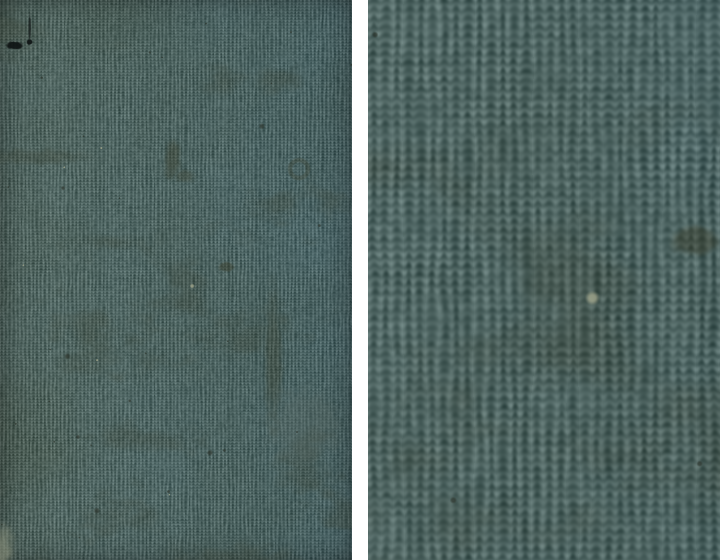
Left: the whole. Right: its middle third, enlarged.
Reproduce this texture procedurally as a Shadertoy shader.

```glsl
#define RIBS 90.0
#define WEFTS 190.0
#define RIB_DEPTH 0.055
#define WEFT_DEPTH 0.028
#define GRAIN 0.075
#define CLOTH vec3(0.308, 0.397, 0.388)
#define STAIN vec3(0.25, 0.29, 0.24)
#define INK vec3(0.05, 0.07, 0.07)
#define PALE vec3(0.62, 0.64, 0.54)
#define SPECKS 36

float hash(vec2 p) {
    vec3 q = fract(vec3(p.xyx) * 0.1031);
    q += dot(q, q.yzx + 33.33);
    return fract((q.x + q.y) * q.z);
}

float noise(vec2 p) {
    vec2 i = floor(p), f = fract(p);
    f = f * f * (3.0 - 2.0 * f);
    return mix(mix(hash(i), hash(i + vec2(1, 0)), f.x),
               mix(hash(i + vec2(0, 1)), hash(i + vec2(1, 1)), f.x), f.y);
}

float fbm(vec2 p) {
    float sum = 0.0, amp = 0.5;
    for (int i = 0; i < 4; i++) {
        sum += amp * noise(p);
        p = p * 2.03 + 17.0;
        amp *= 0.5;
    }
    return sum / 0.9375;
}

// Soft ellipse with a ragged outline: 1 at the centre, 0 outside
float blot(vec2 p, vec2 centre, vec2 radius, float soft) {
    float d = length((p - centre) / radius) + 0.7 * (fbm(p * 70.0) - 0.5);
    return 1.0 - smoothstep(1.0 - soft, 1.0 + soft, d);
}

// Brightness of the ribbed weave around zero
float weave(vec2 uv) {
    float wobble = 0.35 * (noise(uv * vec2(RIBS, 40.0)) - 0.5);
    vec2 thread = uv * vec2(RIBS, WEFTS) + vec2(wobble, 0.0);
    float rib = cos(6.28318 * thread.x);
    float weft = cos(6.28318 * (thread.y + 0.15 * rib));
    float ribWear = 0.7 + 0.6 * noise(uv * vec2(24.0, 30.0));
    float weftWear = 0.5 + noise(uv * vec2(30.0, 60.0) + 9.0);
    float grain = noise(thread * vec2(2.0, 1.4)) - 0.5;
    float streak = hash(vec2(floor(thread.x), 3.0)) - 0.5;
    return RIB_DEPTH * ribWear * rib + WEFT_DEPTH * weftWear * weft
         + GRAIN * grain + 0.02 * streak;
}

void mainImage(out vec4 fragColor, in vec2 fragCoord) {
    vec2 uv = fragCoord / iResolution.xy;
    vec2 p = fragCoord / iResolution.y;
    float aspect = iResolution.x / iResolution.y;

    // Cloth with broad fading, bluer in places
    float cloud = fbm(uv * vec2(3.0, 5.0) + 4.0) - 0.5;
    vec3 col = CLOTH + weave(uv) + 0.06 * cloud;
    col += vec3(-0.012, 0.0, 0.016) * (2.0 * uv.x - 1.0 + 2.0 * cloud);

    // Darkened borders
    vec2 border = min(uv, 1.0 - uv) * vec2(aspect, 1.0);
    col *= 1.0 - 0.2 * exp(-border.x / 0.025) - 0.18 * exp(-border.y / 0.02);

    // Faint grime, a central stain and a tall smear
    float grime = 0.35 * smoothstep(0.58, 0.8, fbm(p * vec2(9.0, 14.0) + 31.0));
    grime = max(grime, 0.65 * blot(p, vec2(0.308, 0.715), vec2(0.014, 0.03), 0.5));
    grime = max(grime, 0.5 * blot(p, vec2(0.33, 0.685), vec2(0.018, 0.01), 0.5));
    grime = max(grime, 0.5 * blot(p, vec2(0.488, 0.36), vec2(0.014, 0.11), 0.6));
    grime = max(grime, 0.7 * blot(p, vec2(0.405, 0.523), vec2(0.014, 0.009), 0.3));
    grime = max(grime, 0.4 * blot(p, vec2(0.06, 0.72), vec2(0.08, 0.012), 0.6));

    // Ring mark
    float ring = abs(length(p - vec2(0.534, 0.698)) - 0.016);
    grime = max(grime, 0.45 * (1.0 - smoothstep(0.002, 0.006, ring)));
    col = mix(col, STAIN + 0.5 * weave(uv), grime);

    // Rubbed patch and worn corner
    float rubbed = blot(p, vec2(0.54, 0.24), vec2(0.06, 0.06), 0.4);
    col = mix(col, vec3(0.34, 0.40, 0.38), 0.35 * rubbed);
    col = mix(col, PALE, 0.5 * blot(p, vec2(0.0, 0.02), vec2(0.022, 0.035), 0.6));

    // Scattered specks, mostly dark with a few pale chips
    for (int i = 0; i < SPECKS; i++) {
        float id = float(i);
        vec2 centre = vec2(hash(vec2(id, 1.7)) * aspect, hash(vec2(id, 8.3)));
        float size = mix(0.0015, 0.005, pow(hash(vec2(id, 5.1)), 3.0));
        float speck = 1.0 - smoothstep(0.4 * size, 1.4 * size, length(p - centre));
        bool chip = i % 6 == 0;
        col = mix(col, chip ? PALE : STAIN * 0.65, speck * (chip ? 0.8 : 0.6));
    }

    // Ink spots near the upper left corner
    float ink = blot(p, vec2(0.027, 0.919), vec2(0.014, 0.007), 0.25);
    ink = max(ink, blot(p, vec2(0.053, 0.925), vec2(0.005, 0.005), 0.3));
    ink = max(ink, 0.7 * blot(p, vec2(0.053, 0.95), vec2(0.002, 0.022), 0.5));
    col = mix(col, INK, 0.9 * ink);

    fragColor = vec4(clamp(col, 0.0, 1.0), 1.0);
}
```
